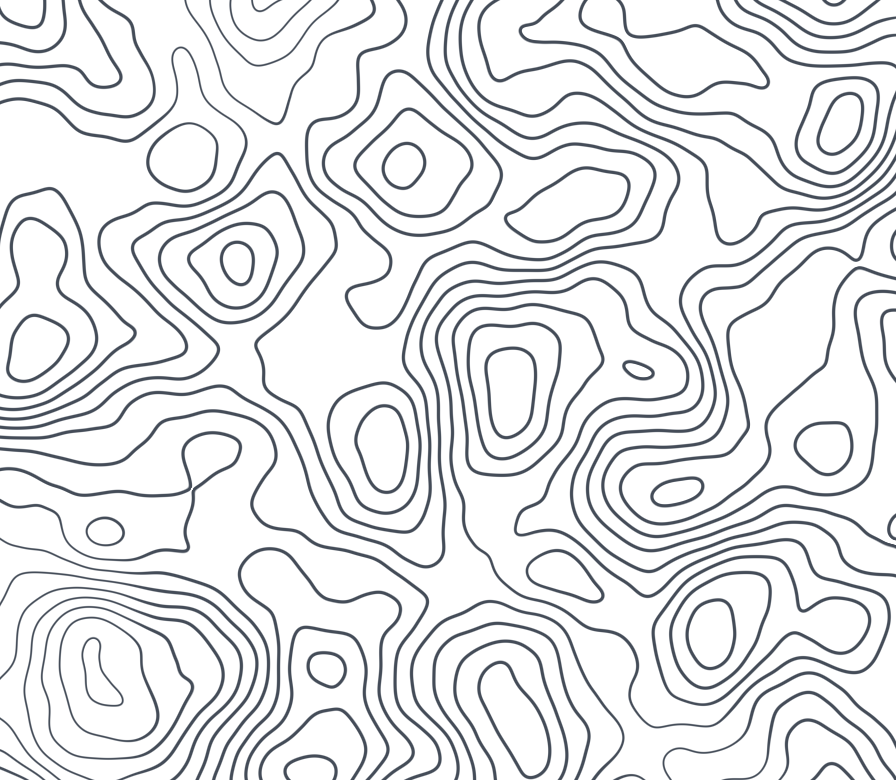
Write a Shadertoy shader that draws this pattern.

```glsl
// Topographic contour map: thin slate isolines of a smooth random terrain on white.
// Rotated octaves of gradient noise give the height; dividing the height offset
// by the slope turns it into a distance, so that strokes keep an even width.

const vec3 PAPER = vec3(1.0);
const vec3 INK = vec3(0.265, 0.298, 0.345);

const float LEVELS = 10.2;       // contours per unit of height
const float BOLD_WIDTH = 0.0041; // stroke widths, in canvas heights
const float FINE_WIDTH = 0.0023;
const float SLOPE_STEP = 0.0012; // sampling distance for the slope

// Integer hash of a lattice cell, two values in 0..1
vec2 hash2(ivec2 cell) {
    uvec2 v = uvec2(cell) * 1664525u + 12345u;
    v.x += v.y * 1664525u;
    v.y += v.x * 1664525u;
    v ^= v >> 16u;
    v.x += v.y * 1664525u;
    v.y += v.x * 1664525u;
    v ^= v >> 16u;
    return vec2(v & 65535u) / 65535.0;
}

// Contribution of one lattice corner: random unit gradient dot offset
float cornerSlope(ivec2 cell, vec2 offset) {
    vec2 direction = normalize(hash2(cell) * 2.0 - 1.0 + 0.0001);
    return dot(direction, offset);
}

float gradientNoise(vec2 p) {
    ivec2 cell = ivec2(floor(p));
    vec2 f = fract(p);
    vec2 fade = f * f * f * (f * (f * 6.0 - 15.0) + 10.0);
    float low = mix(cornerSlope(cell, f),
                    cornerSlope(cell + ivec2(1, 0), f - vec2(1, 0)), fade.x);
    float high = mix(cornerSlope(cell + ivec2(0, 1), f - vec2(0, 1)),
                     cornerSlope(cell + ivec2(1, 1), f - vec2(1, 1)), fade.x);
    return mix(low, high, fade.y);
}

vec2 rotate(vec2 p, float angle) {
    float c = cos(angle), s = sin(angle);
    return vec2(c * p.x - s * p.y, s * p.x + c * p.y);
}

// Broad hills, smaller knolls and a slight wobble, measured in contour levels
float terrain(vec2 p) {
    float height = gradientNoise(rotate(p, 0.5) * 3.4 + 17.3);
    height += 0.30 * gradientNoise(rotate(p, 1.2) * 7.5 + 41.7);
    height += 0.055 * gradientNoise(rotate(p, 2.1) * 16.0 + 73.1);
    return height * LEVELS;
}

vec2 terrainSlope(vec2 p, float stepSize) {
    vec2 e = vec2(stepSize, 0.0);
    return vec2(terrain(p + e.xy) - terrain(p - e.xy),
                terrain(p + e.yx) - terrain(p - e.yx)) / (2.0 * stepSize);
}

// Distance to the nearest isoline, in canvas heights
float contourDistance(vec2 p) {
    float levelOffset = abs(fract(terrain(p)) - 0.5);
    return levelOffset / max(length(terrainSlope(p, SLOPE_STEP)), 0.01);
}

// Some districts are drawn with a finer pen
float penWidth(vec2 p) {
    float district = gradientNoise(rotate(p, 0.9) * 1.7 + 5.6);
    return mix(FINE_WIDTH, BOLD_WIDTH, smoothstep(-0.19, -0.11, district));
}

float stroke(float dist, float width, float softness) {
    return 1.0 - smoothstep(-softness, softness, dist - 0.5 * width);
}

void mainImage(out vec4 fragColor, in vec2 fragCoord) {
    vec2 p = fragCoord / iResolution.y;
    float softness = 0.8 / iResolution.y;
    float line = stroke(contourDistance(p), penWidth(p), softness);
    fragColor = vec4(mix(PAPER, INK, line), 1.0);
}
```
